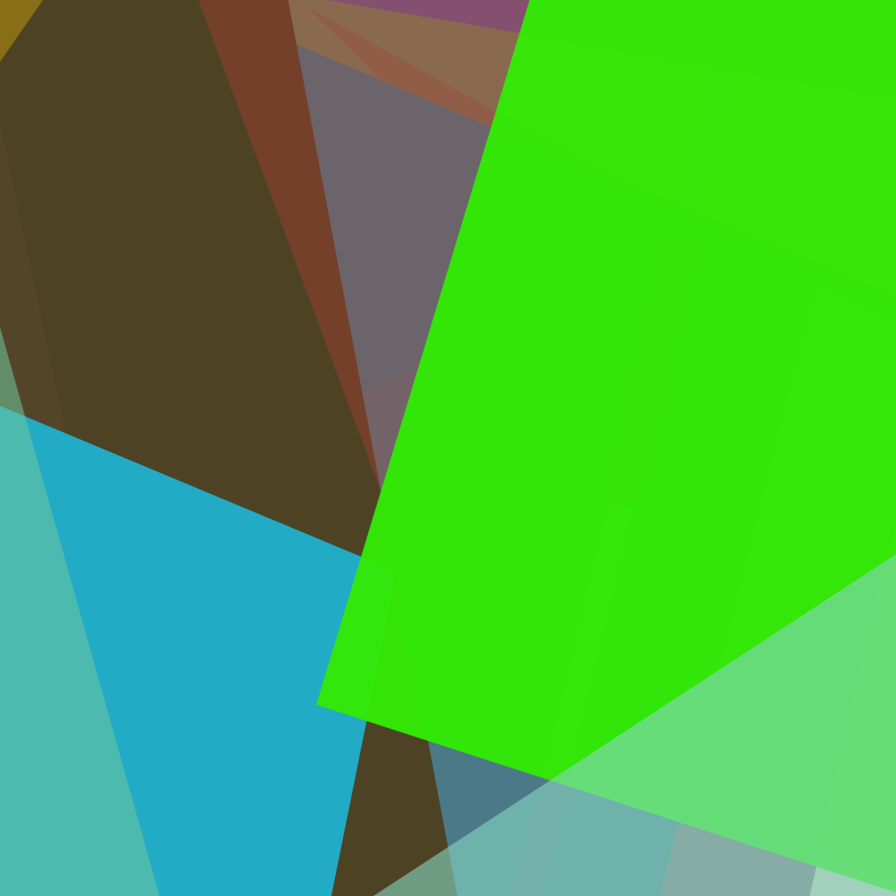
Give the GLSL for this background, as a three.js fragment shader.

```glsl
// Overlapping translucent sheets of green, cyan, mint and brown with straight edges.
varying vec2 vUv;

// Edge softness in canvas units
const float EDGE = 0.0009;

// Opacity of the see-through sheets
const float GREEN_ALPHA = 0.97;
const float TEAL_ALPHA = 0.56;
const float MINT_ALPHA = 0.60;
const float STRIPE_ALPHA = 0.15;

// Sheet colours
const vec3 BROWN  = vec3(0.305, 0.260, 0.140);
const vec3 GOLD   = vec3(0.530, 0.430, 0.090);
const vec3 UMBER  = vec3(0.330, 0.265, 0.160);
const vec3 RUST   = vec3(0.455, 0.250, 0.160);
const vec3 VIOLET = vec3(0.420, 0.392, 0.420);
const vec3 ROSE   = vec3(0.450, 0.390, 0.410);
const vec3 TAN    = vec3(0.540, 0.415, 0.310);
const vec3 ORANGE = vec3(0.570, 0.365, 0.275);
const vec3 PLUM   = vec3(0.520, 0.310, 0.440);
const vec3 SLATE  = vec3(0.295, 0.475, 0.535);
const vec3 MAUVE  = vec3(0.530, 0.430, 0.490);
const vec3 PALE   = vec3(0.780, 0.790, 0.710);
const vec3 CYAN   = vec3(0.130, 0.670, 0.770);
const vec3 GREEN  = vec3(0.198, 0.915, 0.020);
const vec3 TEAL   = vec3(0.430, 0.777, 0.610);
const vec3 MINT   = vec3(0.530, 0.840, 0.760);

// Smooth coverage of the half-plane to the left of the ray a -> b
float leftOf(vec2 p, vec2 a, vec2 b) {
  vec2 dir = normalize(b - a);
  float dist = dir.x * (p.y - a.y) - dir.y * (p.x - a.x);
  return smoothstep(-EDGE, EDGE, dist);
}

void paint(inout vec3 base, vec3 sheet, float cover) {
  base = mix(base, sheet, cover);
}

// Tinted facets on the sheet behind the green one
vec3 veilColor(vec2 p) {
  vec3 c = VIOLET;
  paint(c, ROSE, leftOf(p, vec2(0.462, 0.590), vec2(0.411, 0.566)));

  // Warm facets along the top
  float warm = leftOf(p, vec2(0.331, 0.9505), vec2(0.547, 0.859));
  float wedge = leftOf(p, vec2(0.341, 0.9935), vec2(0.427, 0.909))
              * leftOf(p, vec2(0.552, 0.876), vec2(0.341, 0.9935));
  paint(c, TAN, warm);
  paint(c, ORANGE, warm * wedge);
  paint(c, PLUM, leftOf(p, vec2(0.3646, 1.0), vec2(0.578, 0.9635)));

  // Cool lower part with slanted bands
  paint(c, SLATE, leftOf(p, vec2(1.0, 0.427), vec2(0.430, 0.443)));
  float stripe = leftOf(p, vec2(0.597, 0.102), vec2(0.573, 0.0))
               * leftOf(p, vec2(0.605, 0.0), vec2(0.634, 0.121));
  paint(c, MAUVE, stripe * STRIPE_ALPHA);
  float band = leftOf(p, vec2(0.911, 0.6875), vec2(0.737, 0.0))
             * leftOf(p, vec2(1.0, 0.640), vec2(0.900, 0.690));
  paint(c, MAUVE, band);
  paint(c, PALE, leftOf(p, vec2(0.975, 0.310), vec2(0.9036, 0.0)) * band);
  return c;
}

void main() {
  vec2 p = vUv;
  vec3 color = BROWN;

  // Brown ground and its warm slivers
  paint(color, UMBER, leftOf(p, vec2(0.0716, 0.525), vec2(0.0, 0.863)));
  paint(color, GOLD, leftOf(p, vec2(0.0, 0.931), vec2(0.048, 1.0)));
  paint(color, RUST, leftOf(p, vec2(0.2214, 1.0), vec2(0.4245, 0.453)));

  // Faceted veil
  paint(color, veilColor(p), leftOf(p, vec2(0.3216, 1.0), vec2(0.5104, 0.0)));

  // Cyan sheet
  float cyan = leftOf(p, vec2(0.4023, 0.379), vec2(0.0, 0.547))
             * leftOf(p, vec2(0.3698, 0.0), vec2(0.4375, 0.3359));
  paint(color, CYAN, cyan);

  // Large green sheet
  float green = leftOf(p, vec2(0.591, 1.0), vec2(0.353, 0.2135))
              * leftOf(p, vec2(0.353, 0.2135), vec2(1.0, 0.004));
  paint(color, GREEN, green * GREEN_ALPHA);

  // Translucent corner sheets
  paint(color, TEAL, leftOf(p, vec2(0.178, 0.0), vec2(0.0, 0.635)) * TEAL_ALPHA);
  paint(color, MINT, leftOf(p, vec2(1.0, 0.3815), vec2(0.4167, 0.0)) * MINT_ALPHA);

  gl_FragColor = vec4(color, 1.0);
}
```
